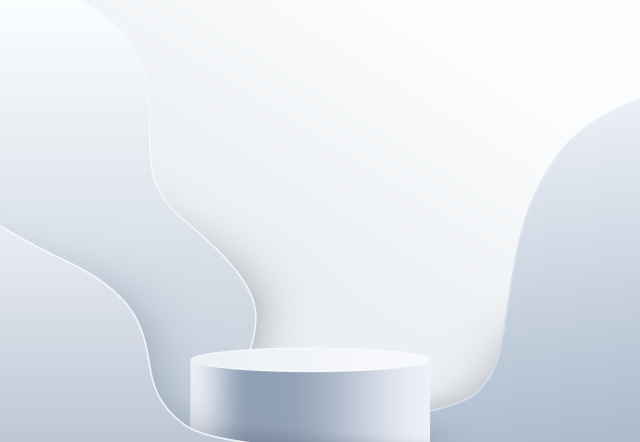
A WebGL 1 fragment shader for this background:

```glsl
precision highp float;
// A pale studio backdrop: three curved paper sheets around a round podium.
// Each sheet edge is a smooth Hermite curve x(y); its signed distance drives
// the fill, the bright rim and the soft shadow. Lengths are in canvas heights.

uniform vec2 u_resolution;

#define RIM_WIDTH 0.0022
#define RIM_STRENGTH 0.8
#define BACK_SHADOW 0.22
#define RIGHT_SHADOW 0.19
#define FRONT_SHADOW 0.2
#define SHADOW_SPREAD 0.062
#define PODIUM_CENTER vec2(0.702, 0.186)
#define PODIUM_RADII vec2(0.271, 0.028)

const vec3 RIM_COLOR = vec3(0.97, 0.985, 1.0);
const vec3 SHADOW_COLOR = vec3(0.22, 0.24, 0.3);
const vec3 BLUE_SHADOW = vec3(0.25, 0.36, 0.45);

// Knots hold (y, x, dx/dy); the result is the curve's x and slope at y.
vec2 hermite(float y, vec3 a, vec3 b) {
  float h = b.x - a.x;
  float t = clamp((y - a.x) / h, 0.0, 1.0);
  float t2 = t * t;
  float rise = t2 * (3.0 - 2.0 * t);
  float x = mix(a.y, b.y, rise)
          + h * t * (1.0 - t) * (a.z * (1.0 - t) - b.z * t);
  float slope = 6.0 * (t - t2) * (b.y - a.y) / h
              + (3.0 * t2 - 4.0 * t + 1.0) * a.z + (3.0 * t2 - 2.0 * t) * b.z;
  return vec2(x, slope);
}

// Signed distance to an edge with knots from top to bottom, positive to its right.
float edgeDistance(vec2 p, vec3 a, vec3 b, vec3 c, vec3 d, vec3 e) {
  vec2 edge;
  if (p.y > b.x) edge = hermite(p.y, a, b);
  else if (p.y > c.x) edge = hermite(p.y, b, c);
  else if (p.y > d.x) edge = hermite(p.y, c, d);
  else edge = hermite(p.y, d, e);
  return (p.x - edge.x) / sqrt(1.0 + edge.y * edge.y);
}

float inside(float d) {
  float blur = 0.75 / u_resolution.y;
  return 1.0 - smoothstep(-blur, blur, d);
}

float softShadow(float d) {
  float s = max(d, 0.0) / SHADOW_SPREAD;
  return exp(-s - 0.35 * s * s);
}

// Lays a filled sheet with a bright rim over the scene.
vec3 addSheet(vec3 scene, vec3 fill, float d, float rim) {
  float line = 1.0 - smoothstep(0.3 * RIM_WIDTH, 1.5 * RIM_WIDTH, abs(d + RIM_WIDTH));
  fill = mix(fill, RIM_COLOR, line * rim * RIM_STRENGTH);
  return mix(scene, fill, inside(d));
}

vec3 addPodium(vec3 scene, vec2 p) {
  vec2 q = p - PODIUM_CENTER;
  float u = q.x / PODIUM_RADII.x * 0.5 + 0.5;

  // Side wall, shaded across its width
  float light = max(1.0 - smoothstep(0.0, 0.25, u), smoothstep(0.35, 1.02, u));
  vec3 wall = mix(vec3(0.57, 0.63, 0.71), vec3(0.935, 0.945, 0.975), light);
  float wallDistance = max(abs(q.x) - PODIUM_RADII.x, q.y);
  scene = mix(scene, wall, inside(wallDistance));

  // Elliptic top
  vec2 n = q / PODIUM_RADII;
  float len = length(n);
  float topDistance = (len - 1.0) * len / max(length(n / PODIUM_RADII), 0.001);
  vec3 top = mix(vec3(0.925, 0.938, 0.955), vec3(0.975, 0.98, 0.99), u);
  return addSheet(scene, top, topDistance, 0.7);
}

void main() {
  vec2 p = gl_FragCoord.xy / u_resolution.y;

  float back = edgeDistance(p, vec3(1.0, 0.179, -1.8), vec3(0.717, 0.3415, -0.03),
    vec3(0.506, 0.415, -1.2), vec3(0.283, 0.581, 0.0), vec3(0.0, 0.481, 0.3));
  float front = edgeDistance(p, vec3(0.585, -0.132, -1.2), vec3(0.411, 0.151, -2.1),
    vec3(0.189, 0.338, -0.18), vec3(0.051, 0.406, -1.2), vec3(0.0, 0.566, -7.0));
  float right = -edgeDistance(p, vec3(0.811, 1.538, 3.2), vec3(0.613, 1.236, 0.6),
    vec3(0.245, 1.136, 0.2), vec3(0.113, 1.075, 1.1), vec3(0.062, 0.925, 5.0));

  // Wall lit from the upper right
  float glow = smoothstep(0.6, 1.4, dot(p, vec2(0.5, 0.8)));
  vec3 color = mix(vec3(0.93, 0.942, 0.952), vec3(0.99, 0.995, 1.0), glow);

  // Shadows on the wall, fading out toward the top
  float backShade = softShadow(back) * (1.0 - smoothstep(0.3, 0.65, p.y));
  float rightShade = softShadow(right) * (1.0 - smoothstep(0.1, 0.36, p.y));
  color = mix(color, SHADOW_COLOR, BACK_SHADOW * backShade);
  color = mix(color, SHADOW_COLOR, RIGHT_SHADOW * rightShade);

  // Back left sheet, shaded by the front one
  vec3 fill = mix(vec3(0.75, 0.79, 0.845), vec3(0.985, 0.995, 1.0), p.y);
  float frontShade = softShadow(front) * (1.0 - smoothstep(0.2, 0.58, p.y));
  fill = mix(fill, BLUE_SHADOW, FRONT_SHADOW * frontShade);
  color = addSheet(color, fill, back, 1.0 - smoothstep(0.65, 0.95, p.y));

  // Right sheet, darker beside the podium foot
  float lift = clamp(p.y / 0.78 + 0.2 * (1.3 - p.x), 0.0, 1.0);
  fill = mix(vec3(0.68, 0.735, 0.805), vec3(0.93, 0.945, 0.97), lift);
  float foot = softShadow(p.x - PODIUM_CENTER.x - PODIUM_RADII.x);
  fill = mix(fill, BLUE_SHADOW, 0.15 * foot * (1.0 - smoothstep(0.0, 0.08, p.y)));
  color = addSheet(color, fill, right, 0.6 - 0.4 * smoothstep(0.1, 0.4, p.y));

  // Podium, then the front left sheet that overlaps its foot
  color = addPodium(color, p);
  float onPodium = step(abs(p.x - PODIUM_CENTER.x), PODIUM_RADII.x) * step(p.y, PODIUM_CENTER.y);
  color = mix(color, SHADOW_COLOR, FRONT_SHADOW * onPodium * softShadow(front));
  fill = mix(vec3(0.745, 0.78, 0.83), vec3(0.92, 0.935, 0.965), p.y / 0.5);
  color = addSheet(color, fill, front, 1.0);

  gl_FragColor = vec4(color, 1.0);
}
```
